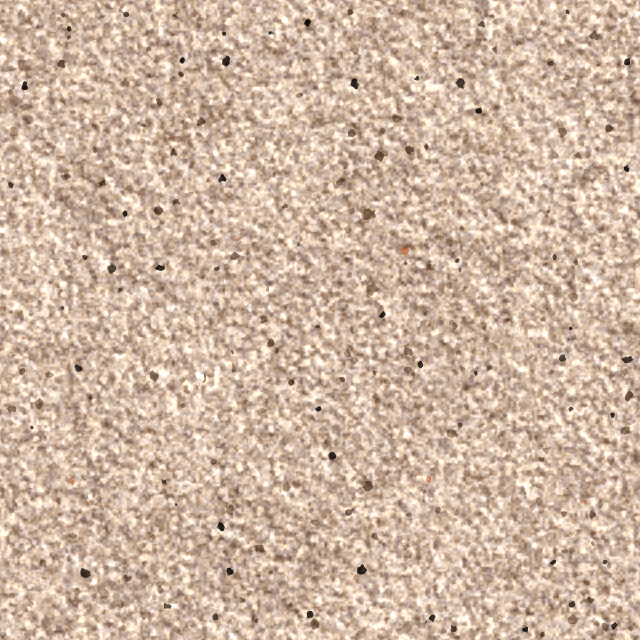
Give the GLSL for this texture, as a WebGL 1 fragment shader.

```glsl
precision highp float;
// Dry beach sand: pale lit grains with scattered dark, brown, rusty and white specks.

uniform vec2 u_resolution;

vec3 hash3(vec2 p) {
  vec3 q = fract(p.xyx * vec3(0.1031, 0.1030, 0.0973));
  q += dot(q, q.yxz + 33.33);
  return fract((q.xxy + q.yzz) * q.zyx);
}

float noise(vec2 p) {
  vec2 cell = floor(p);
  vec2 f = fract(p);
  f = f * f * (3.0 - 2.0 * f);
  float low = mix(hash3(cell).x, hash3(cell + vec2(1.0, 0.0)).x, f.x);
  float high = mix(hash3(cell + vec2(0.0, 1.0)).x, hash3(cell + 1.0).x, f.x);
  return mix(low, high, f.y);
}

// Soft-edged Voronoi grains: x is brightness, y is warmth.
vec2 grains(vec2 p) {
  vec2 cell = floor(p);
  vec3 sum = vec3(0.0);
  for (int j = -1; j <= 1; j++) {
    for (int i = -1; i <= 1; i++) {
      vec2 id = cell + vec2(float(i), float(j));
      vec2 offset = id + hash3(id + 71.0).xy - p;
      float weight = exp(-9.0 * dot(offset, offset));
      sum += weight * vec3(hash3(id + 13.0).xy, 1.0);
    }
  }
  return sum.xy / sum.z;
}

// One possible speck per grid cell: x is coverage, y is a random kind.
vec2 specks(vec2 uv, float cells, float share, float minRadius, float maxRadius) {
  vec2 id = floor(uv * cells);
  vec3 place = hash3(id + cells);
  vec3 look = hash3(id + cells * 3.0 + 7.0);
  vec2 d = (fract(uv * cells) - 0.2 - 0.6 * place.xy) / cells;
  d.x *= 0.75 + 0.5 * look.z;
  float radius = mix(minRadius, maxRadius, look.x * look.x);
  float edge = length(d) - radius + 0.005 * (noise(uv * 210.0) - 0.5);
  float soft = max(0.0013, 0.7 / u_resolution.y);
  float cover = 1.0 - smoothstep(-soft, soft, edge);
  return vec2(cover * step(place.z, share), look.y);
}

void main() {
  vec2 uv = gl_FragCoord.xy / u_resolution.y;
  float patches = noise(uv * 7.0 + 40.0);

  // Grain brightness, with relief lit from the upper right
  vec2 grain = grains(uv * 140.0);
  vec2 toLight = vec2(0.0028, 0.0034);
  float relief = noise((uv - toLight) * 105.0) - noise((uv + toLight) * 105.0);
  float tone = 0.66 + 0.60 * (grain.x - 0.5) + 0.50 * relief;
  tone += 0.54 * (noise(uv * 240.0 + 9.0) - 0.5);
  tone += 0.28 * (noise(uv * 48.0 + 23.0) - 0.5) + 0.14 * (patches - 0.5);

  vec3 color = mix(vec3(0.51, 0.39, 0.32), vec3(0.98, 0.89, 0.81), tone);
  color += vec3(0.03, 0.0, -0.07) * (grain.y - 0.5);

  // Faint brown grains, denser in the duller patches
  vec2 brown = specks(uv, 23.0, 0.55 - 0.5 * patches, 0.003, 0.008);
  vec3 stain = mix(vec3(0.50, 0.43, 0.37), vec3(0.82, 0.78, 0.72), brown.y);
  color *= mix(vec3(1.0), stain, brown.x);

  // Near-black mineral grains
  vec2 dark = specks(uv, 13.0, 0.34, 0.0032, 0.0075);
  vec3 mineral = mix(vec3(0.06, 0.05, 0.04), vec3(0.33, 0.26, 0.20), dark.y * dark.y);
  color = mix(color, mineral + 0.12 * (tone - 0.5), 0.93 * dark.x);

  // Rare rusty chips and white shell fragments
  vec2 chip = specks(uv, 7.0, 0.18, 0.003, 0.008);
  vec3 chipColor = mix(vec3(0.76, 0.47, 0.32), vec3(0.99, 0.98, 0.96), step(0.5, chip.y));
  color = mix(color, chipColor + 0.15 * (tone - 0.66), 0.85 * chip.x);

  gl_FragColor = vec4(clamp(color, 0.0, 1.0), 1.0);
}
```
